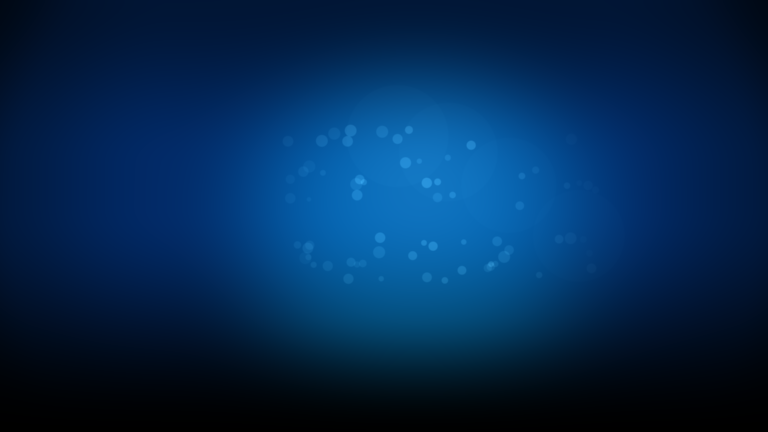
Give the GLSL for this background, as a Shadertoy shader.

```glsl
#define NAVY vec3(0.006, 0.162, 0.400)
#define GLOW vec3(0.010, 0.245, 0.315)
#define CORE vec3(0.045, 0.045, 0.035)
#define SPARK vec3(0.200, 0.260, 0.240)
#define GLOW_CENTER vec2(0.075, 0.52)
#define CORE_CENTER vec2(0.09, 0.57)
#define GLOW_RADIUS 0.405
#define DOT_COUNT 68
#define DISC_COUNT 4

vec3 hash3(float n) {
    return fract(sin(n * vec3(12.99, 78.23, 39.43) + 1.7) * 4375.85);
}

// Soft-edged disc, one pixel of smoothing
float disc(vec2 p, vec2 center, float radius) {
    float edge = 1.0 / iResolution.y;
    return 1.0 - smoothstep(-edge, edge, length(p - center) - radius);
}

// Navy field, darker at the sides, the top and most of all the floor
vec3 backdrop(vec2 p) {
    float sides = 1.0 - 0.45 * smoothstep(0.5, 1.0, abs(p.x));
    float top = 1.0 - 0.48 * smoothstep(0.62, 1.0, p.y);
    float corners = 1.0 - 0.4 * smoothstep(0.85, 1.05, length(p - vec2(0.0, 0.5)));
    float ground = smoothstep(-0.01, 0.52, p.y);
    return NAVY * sides * top * corners * ground;
}

// Broad glow, compressed above its center and stretched below
vec3 glow(vec2 p) {
    vec2 d = p - GLOW_CENTER;
    d.y *= mix(0.8, 1.25, smoothstep(-0.12, 0.12, d.y));
    float halo = exp(-pow(length(d) / GLOW_RADIUS, 3.4));
    vec2 c = p - CORE_CENTER;
    float core = exp(-dot(c, c) / 0.035);
    return (GLOW * halo + CORE * core) * smoothstep(-0.02, 0.28, p.y);
}

// Large faint discs descending along a curve
float largeDiscs(vec2 p) {
    float sum = 0.0;
    for (int i = 0; i < DISC_COUNT; i++) {
        float k = float(i);
        vec2 center = vec2(0.031 + k * (0.107 + 0.011 * k),
                           0.685 - k * (0.017 + 0.020 * k));
        sum += disc(p, center, 0.118 - 0.004 * k) * (1.0 - 0.12 * k);
    }
    return sum;
}

// Small dots scattered in an upper and a lower band
float smallDots(vec2 p) {
    float sum = 0.0;
    for (int i = 0; i < DOT_COUNT; i++) {
        vec3 h = hash3(float(i) + 1.0);
        float lower = float(i % 2);
        vec2 center = vec2(mix(-0.28, 0.5, h.x),
                           mix(0.51 + 0.20 * h.y, 0.35 + 0.10 * h.y, lower));
        float radius = mix(0.005, 0.014, h.z);
        float offset = (center.x - 0.1) / 0.3;
        float strength = mix(0.2, 0.5, fract(h.z * 7.0 + h.x));
        sum += disc(p, center, radius) * strength * exp(-offset * offset);
    }
    return sum;
}

void mainImage(out vec4 fragColor, in vec2 fragCoord) {
    vec2 p = fragCoord / iResolution.y;
    p.x -= 0.5 * iResolution.x / iResolution.y;

    vec3 color = backdrop(p) + glow(p);
    color += SPARK * (0.04 * largeDiscs(p) + smallDots(p));
    fragColor = vec4(clamp(color, 0.0, 1.0), 1.0);
}
```
